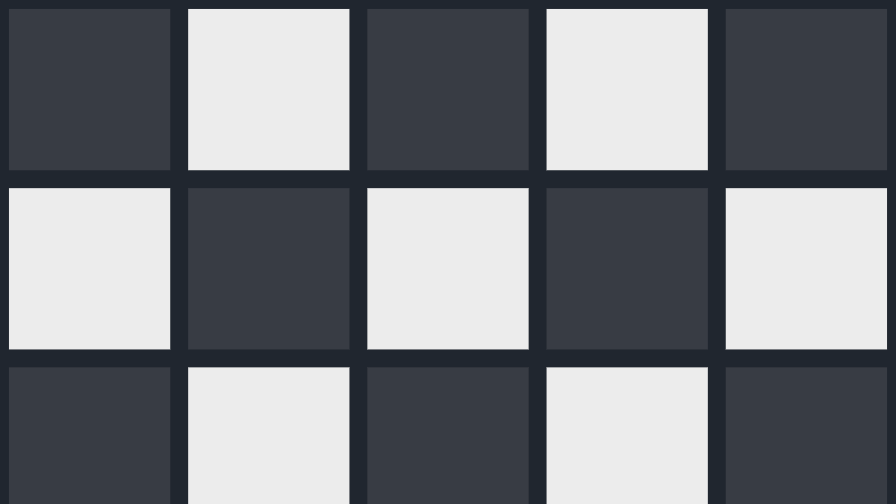
Reproduce this pattern procedurally as a Shadertoy shader.

```glsl
const float COLUMNS = 5.0;      // cells across the canvas
const float TILE_HALF = 0.45;   // half side of a tile, in cells
const vec3 GROUT = vec3(0.127, 0.150, 0.184);
const vec3 DARK_TILE = vec3(0.220, 0.235, 0.267);
const vec3 LIGHT_TILE = vec3(0.925);

// Signed distance to an axis-aligned square
float squareDistance(vec2 p, float halfSide) {
    vec2 d = abs(p) - halfSide;
    return length(max(d, 0.0)) + min(max(d.x, d.y), 0.0);
}

void mainImage(out vec4 fragColor, in vec2 fragCoord) {
    // Square cells, counted from the top left corner
    float pixel = COLUMNS / iResolution.x;
    vec2 grid = vec2(fragCoord.x, iResolution.y - fragCoord.y) * pixel;
    vec2 cell = floor(grid);
    vec2 local = fract(grid) - 0.5;

    // Alternating tile colours
    float isLight = mod(cell.x + cell.y, 2.0);
    vec3 tileColor = mix(DARK_TILE, LIGHT_TILE, isLight);

    // Tile over grout, with a one pixel soft edge
    float coverage = clamp(0.5 - squareDistance(local, TILE_HALF) / pixel, 0.0, 1.0);
    fragColor = vec4(mix(GROUT, tileColor, coverage), 1.0);
}
```
